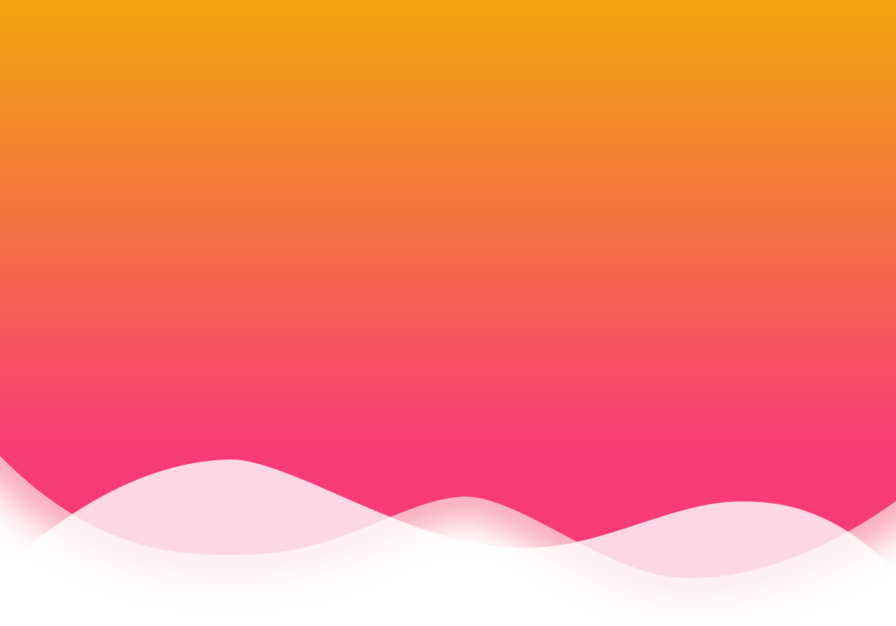
This background is drawn by a Shadertoy shader. Its source:

```glsl
// Sky gradient
const vec3 AMBER = vec3(0.95, 0.64, 0.06);
const vec3 ROSE = vec3(0.967, 0.23, 0.47);
const float ROSE_LEVEL = 0.274;
const float AMBER_LEVEL = 0.985;

// Paper and its veil
const vec3 WHITE = vec3(1.0);
const float VEIL_OPACITY = 0.8;

// Soft glow under the sky
const vec3 GLOW = vec3(0.95, 0.25, 0.42);
const float GLOW_STRENGTH = 0.40;
const float GLOW_REACH = 0.050;

const float SLOPE_STEP = 0.002;

// A curve with three turning points and a power-law rise at either side
struct Wave {
    vec3 turnX;
    vec3 turnY;
    vec2 skew;
    vec2 edgeRise;
    vec2 edgePower;
};

const Wave SKY_EDGE = Wave(
    vec3(0.254, 0.521, 0.771), vec3(0.1136, 0.2067, 0.0764),
    vec2(1.32, 0.88), vec2(0.158, 0.123), vec2(2.32, 1.89));

const Wave VEIL_EDGE = Wave(
    vec3(0.260, 0.586, 0.827), vec3(0.266, 0.125, 0.199),
    vec2(0.82, 1.05), vec2(-0.179, -0.112), vec2(1.93, 2.27));

// Skewed S-curve from a to b
float ease(float a, float b, float skew, float x) {
    float t = pow(clamp((x - a) / (b - a), 0.0, 1.0), skew);
    return t * t * (3.0 - 2.0 * t);
}

float waveHeight(Wave w, float x) {
    float y = mix(w.turnY.x, w.turnY.y, ease(w.turnX.x, w.turnX.y, w.skew.x, x));
    y += (w.turnY.z - w.turnY.y) * ease(w.turnX.y, w.turnX.z, w.skew.y, x);
    float left = max(1.0 - x / w.turnX.x, 0.0);
    float right = max((x - w.turnX.z) / (1.0 - w.turnX.z), 0.0);
    y += w.edgeRise.x * pow(left, w.edgePower.x);
    return y + w.edgeRise.y * pow(right, w.edgePower.y);
}

// Approximate signed distance, positive below the wave, in canvas heights
float depthBelow(Wave w, vec2 uv, float aspect) {
    float rise = waveHeight(w, uv.x + SLOPE_STEP) - waveHeight(w, uv.x - SLOPE_STEP);
    float slope = rise / (2.0 * SLOPE_STEP * aspect);
    return (waveHeight(w, uv.x) - uv.y) / sqrt(1.0 + slope * slope);
}

void mainImage(out vec4 fragColor, in vec2 fragCoord) {
    vec2 uv = fragCoord / iResolution.xy;
    float aspect = iResolution.x / iResolution.y;
    float pixel = 1.0 / iResolution.y;

    float skyDepth = depthBelow(SKY_EDGE, uv, aspect);
    float veilDepth = depthBelow(VEIL_EDGE, uv, aspect);

    // Sky
    float level = clamp((uv.y - ROSE_LEVEL) / (AMBER_LEVEL - ROSE_LEVEL), 0.0, 1.0);
    vec3 sky = mix(ROSE, AMBER, level);

    // White ground with the glow fading away from the sky
    float falloff = max(skyDepth, 0.0) / GLOW_REACH;
    vec3 ground = mix(WHITE, GLOW, GLOW_STRENGTH * exp(-falloff * falloff));
    vec3 color = mix(sky, ground, smoothstep(-pixel, pixel, skyDepth));

    // Translucent white veil over both
    color = mix(color, WHITE, VEIL_OPACITY * smoothstep(-pixel, pixel, veilDepth));

    fragColor = vec4(color, 1.0);
}
```
